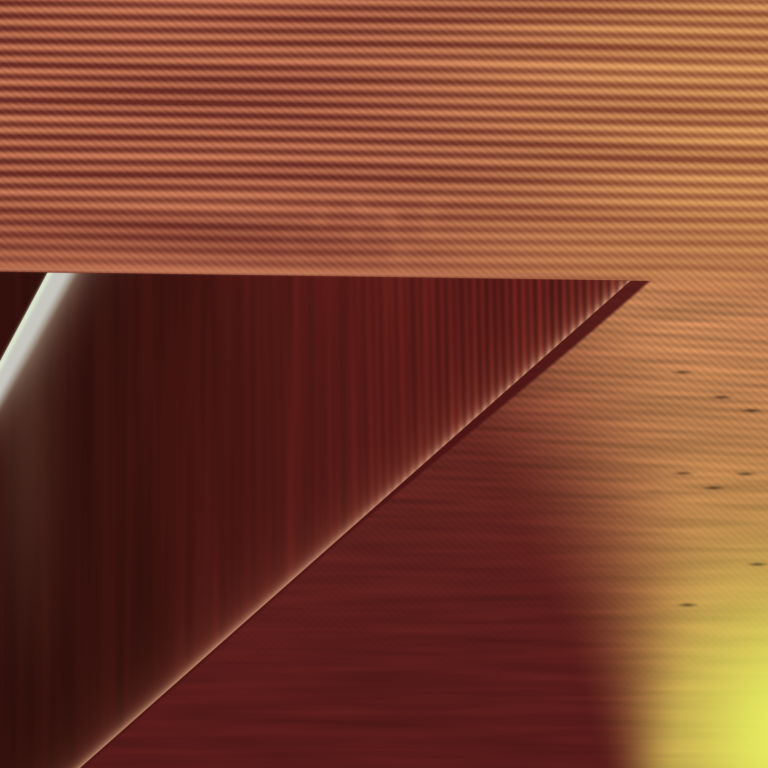
This background is drawn by a WebGL 2 fragment shader. Its source:

```glsl
#version 300 es
precision highp float;
uniform vec2 u_resolution;
out vec4 outColor;

const float TAU = 6.2831853;

float hash(vec2 p) {
  vec3 q = fract(vec3(p.xyx) * 0.1031);
  q += dot(q, q.yzx + 33.33);
  return fract((q.x + q.y) * q.z);
}

vec2 gradient(vec2 cell) {
  float angle = TAU * hash(cell);
  return vec2(cos(angle), sin(angle));
}

// Gradient noise, roughly -0.7 to 0.7
float noise(vec2 p) {
  vec2 i = floor(p), f = fract(p);
  vec2 u = f * f * f * (f * (f * 6.0 - 15.0) + 10.0);
  vec2 e = vec2(1.0, 0.0);
  float low = mix(dot(gradient(i), f), dot(gradient(i + e), f - e), u.x);
  float high = mix(dot(gradient(i + e.yx), f - e.yx), dot(gradient(i + 1.0), f - 1.0), u.x);
  return mix(low, high, u.y);
}

float wave(float x) { return 0.5 + 0.5 * sin(TAU * x); }

float bell(float x, float width) { return exp(-x * x / (width * width)); }

// Fine slanted threads
float weave(vec2 p) { return wave(p.x * 92.0 + p.y * 105.0) - 0.5; }

// Ribbed upper panel
vec3 ribbedPanel(vec2 p) {
  float bend = 0.004 * noise(vec2(p.x * 1.5, p.y * 9.0));
  float height = p.y + 0.014 * p.x + bend;
  float rib = wave(height * 63.0);
  float variation = noise(vec2(p.x * 2.0, height * 34.0));
  float contrast = mix(0.45, 1.0, smoothstep(0.64, 0.80, p.y)) * (1.0 - 0.25 * p.x);
  float tone = 0.46 + (rib - 0.5) * contrast * 0.85 + 0.38 * variation + 0.13 * weave(p);
  float warmth = smoothstep(0.35, 1.05, p.x);
  vec3 shade = mix(vec3(0.41, 0.17, 0.14), vec3(0.55, 0.30, 0.20), warmth);
  vec3 light = mix(vec3(0.80, 0.49, 0.35), vec3(0.91, 0.67, 0.40), warmth);
  float smudge = bell(p.x - 0.48, 0.09) * bell(p.y - 0.71, 0.05);
  tone += 0.55 * smudge * max(noise(p * vec2(22.0, 30.0)), 0.0);
  return mix(shade, light, clamp(tone, 0.0, 1.0));
}

// Sparse dark dashes in a jittered grid
float specks(vec2 p) {
  vec2 grid = p * vec2(22.0, 40.0);
  vec2 cell = floor(grid);
  vec2 center = 0.3 + 0.4 * vec2(hash(cell + 3.0), hash(cell + 11.0));
  vec2 offset = (fract(grid) - center) / vec2(0.22, 0.09);
  return step(0.78, hash(cell + 27.0)) * exp(-dot(offset, offset));
}

// Lower panel, from maroon shade to amber light
vec3 lowerPanel(vec2 p) {
  float rise = clamp(p.y / 0.63, 0.0, 1.0);
  float center = mix(0.83, 0.67, rise * rise);
  float spread = mix(0.05, 0.21, rise);
  float lit = smoothstep(center - spread, center + spread, p.x);
  float grain = noise(vec2(p.x * 5.0, p.y * 75.0)) + 0.5 * noise(vec2(p.x * 9.0, p.y * 160.0));
  float ripple = (wave(p.y * 88.0 + p.x * 6.0) - 0.5) * smoothstep(0.2, 0.55, p.y);
  vec3 shade = mix(vec3(0.34, 0.105, 0.10), vec3(0.46, 0.21, 0.16), rise * rise);
  vec3 amber = mix(vec3(0.66, 0.46, 0.25), vec3(0.75, 0.50, 0.33), rise);
  vec3 color = mix(shade, amber, lit);
  color *= 1.0 + 0.16 * grain + 0.13 * ripple + 0.10 * weave(p) * rise;
  float glow = bell(p.x - 1.03, 0.17) * bell(p.y - 0.04, 0.21);
  color = mix(color, vec3(0.92, 0.95, 0.38), 0.95 * glow * lit);
  float speckZone = smoothstep(0.83, 0.90, p.x) * smoothstep(0.14, 0.2, p.y);
  return color * (1.0 - 0.4 * specks(p) * speckZone);
}

// Dark recess with vertical streaks and a pale beam at the left
vec3 recess(vec2 p, float side, float pixel) {
  float streak = noise(vec2(p.x * 48.0, p.y * 2.0)) + 0.6 * noise(vec2(p.x * 110.0, p.y * 3.0));
  float comb = wave(p.x * 94.0 + p.y * 2.0);
  float combZone = smoothstep(0.35, 0.75, p.x);
  vec3 color = mix(vec3(0.19, 0.06, 0.045), vec3(0.35, 0.105, 0.09), smoothstep(0.0, 0.55, p.x));
  color *= 1.0 + 0.22 * streak + 0.28 * combZone * (comb - 0.5);

  // Light spilling along the diagonal
  float halo = exp(side / 0.028) * mix(0.32, 0.22 + 0.28 * comb, combZone);
  float core = exp(side / 0.005) * mix(0.75, 0.45 + 0.35 * comb, combZone);
  color = mix(color, vec3(0.67, 0.36, 0.28), halo);
  color = mix(color, vec3(0.88, 0.70, 0.55), core);

  // Beam between two slanted edges
  float leftEdge = p.x - (p.y - 0.529) / 1.87;
  float rightEdge = p.x - (p.y - 0.473) / 1.77;
  float inside = smoothstep(-pixel, pixel, leftEdge);
  float falloff = exp(-max(rightEdge, 0.0) / 0.022) * smoothstep(0.32, 0.56, p.y);
  float trail = bell(p.x - 0.035, 0.04) * smoothstep(0.05, 0.45, p.y);
  color = mix(color, vec3(0.42, 0.30, 0.24), 0.35 * trail * inside);
  color = mix(color, vec3(0.62, 0.54, 0.47), 0.75 * falloff * inside);
  float beam = inside * (1.0 - smoothstep(-0.012, 0.008, rightEdge));
  color = mix(color, vec3(0.78, 0.78, 0.75), beam);
  return mix(color, vec3(0.88, 0.93, 0.82), 0.8 * bell(leftEdge - 0.003, 0.004));
}

void main() {
  vec2 p = gl_FragCoord.xy / u_resolution;
  float pixel = 1.0 / min(u_resolution.x, u_resolution.y);
  float ceiling = p.y - (0.646 - 0.014 * p.x);
  float side = (0.885 * (p.x - 0.104) - p.y) / 1.335;
  float below = 1.0 - smoothstep(-pixel, pixel, ceiling);

  // Panels merge softly at the right and split sharply at the left
  float blend = mix(0.002, 0.06, smoothstep(0.82, 0.92, p.x));
  vec3 color = mix(lowerPanel(p), ribbedPanel(p), smoothstep(-blend, blend, ceiling));

  // Shadow band widening toward the tip
  float bandWidth = 0.003 + 0.014 * smoothstep(0.25, 0.63, p.y);
  float band = 1.0 - smoothstep(bandWidth - 0.003, bandWidth + 0.003, side);
  color = mix(color, vec3(0.29, 0.07, 0.075), 0.9 * band * below);

  float opening = below * (1.0 - smoothstep(-pixel, pixel, side));
  color = mix(color, recess(p, min(side, 0.0), pixel), opening);

  // Bright lip under the ribbed panel
  float lip = bell(ceiling - 0.004, 0.003) * (1.0 - smoothstep(0.6, 0.84, p.x));
  color = mix(color, vec3(0.80, 0.52, 0.38), 0.6 * lip);
  outColor = vec4(clamp(color, 0.0, 1.0), 1.0);
}
```
